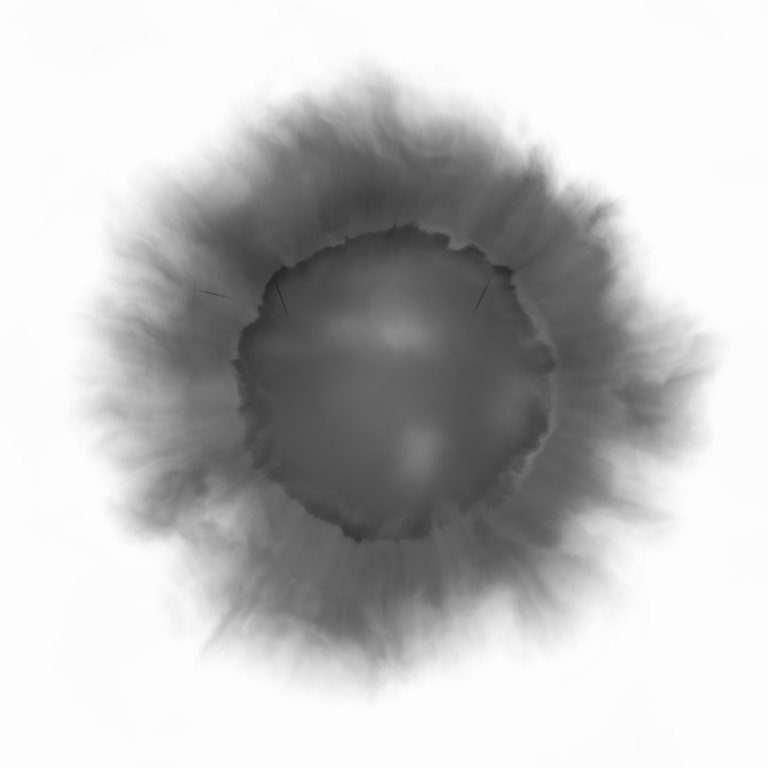
Reproduce this background procedurally as a three.js fragment shader.

```glsl
// A soft grey smoke ring with a crinkled dark hollow on a white ground.
varying vec2 vUv;

const vec2 CENTER = vec2(0.511, 0.498);
const float RING_RADIUS = 0.203;
const float CLOUD_RADIUS = 0.343;
const float CLOUD_SOFTNESS = 0.085;
const float PAPER = 0.992;
const float HOLLOW_TONE = 0.295;
const float SMOKE_TONE = 0.345;

float hash(vec2 p) {
  vec3 q = fract(vec3(p.xyx) * 0.1031);
  q += dot(q, q.yzx + 33.33);
  return fract((q.x + q.y) * q.z);
}

float noise(vec2 p) {
  vec2 i = floor(p);
  vec2 f = fract(p);
  f = f * f * f * (f * (f * 6.0 - 15.0) + 10.0);
  float low = mix(hash(i), hash(i + vec2(1.0, 0.0)), f.x);
  float high = mix(hash(i + vec2(0.0, 1.0)), hash(i + vec2(1.0, 1.0)), f.x);
  return mix(low, high, f.y);
}

// Fractal noise, centred on zero.
float fbm(vec2 p) {
  float sum = 0.0;
  float gain = 0.5;
  for (int i = 0; i < 5; i++) {
    sum += gain * (noise(p) - 0.5);
    p = mat2(0.8, 0.6, -0.6, 0.8) * p * 2.03 + 17.3;
    gain *= 0.5;
  }
  return sum;
}

// Soft elliptical spot.
float spot(vec2 p, vec2 c, vec2 size) {
  vec2 d = (p - c) / size;
  return exp(-dot(d, d));
}

// Bump around one direction, given in radians.
float lobe(vec2 dir, float angle, float focus) {
  return exp(focus * (dot(dir, vec2(cos(angle), sin(angle))) - 1.0));
}

// Thin tapered crack from a to b.
float crack(vec2 p, vec2 a, vec2 b) {
  vec2 ab = b - a;
  float t = clamp(dot(p - a, ab) / dot(ab, ab), 0.0, 1.0);
  float d = length(p - a - ab * t);
  return (1.0 - smoothstep(0.0003, 0.0022, d)) * sin(3.14159 * t);
}

void main() {
  vec2 p = vUv - CENTER;
  float r = length(p);
  vec2 dir = p / max(r, 0.0001);

  // Noise fields: drifting smoke, radial streaks and fine creases
  vec2 warp = vec2(fbm(p * 7.0 + 3.1), fbm(p * 7.0 + 41.7));
  float smoke = fbm(p * 8.0 + warp * 1.6 + 9.0);
  float streak = fbm(dir * 4.5 + p * 5.0 + warp + 60.0);
  float crease = fbm(p * 26.0 + warp * 5.0 + 80.0);

  // Outer smoke tone
  float tone = SMOKE_TONE + 0.16 * smoke + 0.13 * streak;
  tone += 0.07 * smoothstep(0.22, 0.32, r);
  tone += 0.13 * spot(vUv, vec2(0.80, 0.36), vec2(0.055, 0.07));
  tone += 0.10 * spot(vUv, vec2(0.84, 0.58), vec2(0.04, 0.06));
  tone += 0.07 * spot(vUv, vec2(0.27, 0.46), vec2(0.05, 0.07));
  tone += 0.06 * spot(vUv, vec2(0.38, 0.76), vec2(0.06, 0.04));
  tone -= 0.05 * spot(vUv, vec2(0.49, 0.74), vec2(0.07, 0.025));

  // Hollow with a faint central glow and pale puffs
  float puff = 1.0 + 1.2 * smoke;
  vec2 q = vUv + warp * 0.04;
  float hollow = HOLLOW_TONE + 0.06 * smoke;
  hollow += 0.11 * spot(vUv, vec2(0.50, 0.485), vec2(0.095, 0.09));
  hollow += 0.16 * puff * spot(q, vec2(0.53, 0.575), vec2(0.055, 0.04));
  hollow += 0.08 * puff * spot(q, vec2(0.445, 0.58), vec2(0.045, 0.025));
  hollow += 0.06 * puff * spot(q, vec2(0.52, 0.64), vec2(0.06, 0.03));
  hollow += 0.11 * puff * spot(q, vec2(0.548, 0.408), vec2(0.03, 0.05));
  hollow += 0.09 * puff * spot(q, vec2(0.67, 0.465), vec2(0.035, 0.045));
  hollow += 0.05 * puff * spot(q, vec2(0.37, 0.56), vec2(0.045, 0.015));

  // Ragged rim between hollow and smoke
  float rim = r - RING_RADIUS + 0.035 * streak + 0.022 * crease;
  tone = mix(hollow, tone, smoothstep(-0.035, 0.012, rim));
  float band = exp(-pow((rim + 0.012) / 0.022, 2.0));
  tone += band * (0.17 * crease - 0.025);
  float darkSide = lobe(dir, 0.93, 9.0) + lobe(dir, 2.05, 9.0)
    + 0.8 * lobe(dir, 4.3, 5.0) + 0.6 * lobe(dir, 2.75, 12.0);
  float fold = smoothstep(-0.025, -0.002, rim) * (1.0 - smoothstep(-0.002, 0.003, rim));
  tone -= 0.085 * fold * min(darkSide, 1.0);
  float paleSide = lobe(dir, -0.4, 22.0) + 0.7 * lobe(dir, 0.4, 25.0)
    + 0.6 * lobe(dir, 1.2, 20.0) + 0.4 * lobe(dir, 3.0, 10.0);
  tone += 0.10 * paleSide * exp(-pow((rim - 0.006) / 0.006, 2.0));

  // Hairline cracks
  float cracks = crack(vUv, vec2(0.25, 0.624), vec2(0.305, 0.611))
    + crack(vUv, vec2(0.357, 0.638), vec2(0.376, 0.585))
    + crack(vUv, vec2(0.615, 0.588), vec2(0.640, 0.640));
  tone -= 0.08 * cracks;

  // Fade the uneven cloud edge into the ground
  float edge = CLOUD_RADIUS + 0.015 * lobe(dir, 0.7, 8.0) + 0.03 * lobe(dir, 4.3, 18.0)
    + 0.012 * lobe(dir, 2.6, 4.0) - 0.025 * lobe(dir, 3.7, 20.0);
  float softness = CLOUD_SOFTNESS * (1.0 - 0.45 * lobe(dir, 0.7, 12.0));
  float drift = r + 0.09 * smoke + 0.06 * streak;
  float cover = 1.0 - smoothstep(edge - softness, edge + softness, drift);
  float ground = PAPER + 0.02 * min(smoke, 0.0);
  tone = mix(ground, tone, cover);

  gl_FragColor = vec4(vec3(clamp(tone, 0.0, 1.0)), 1.0);
}
```
